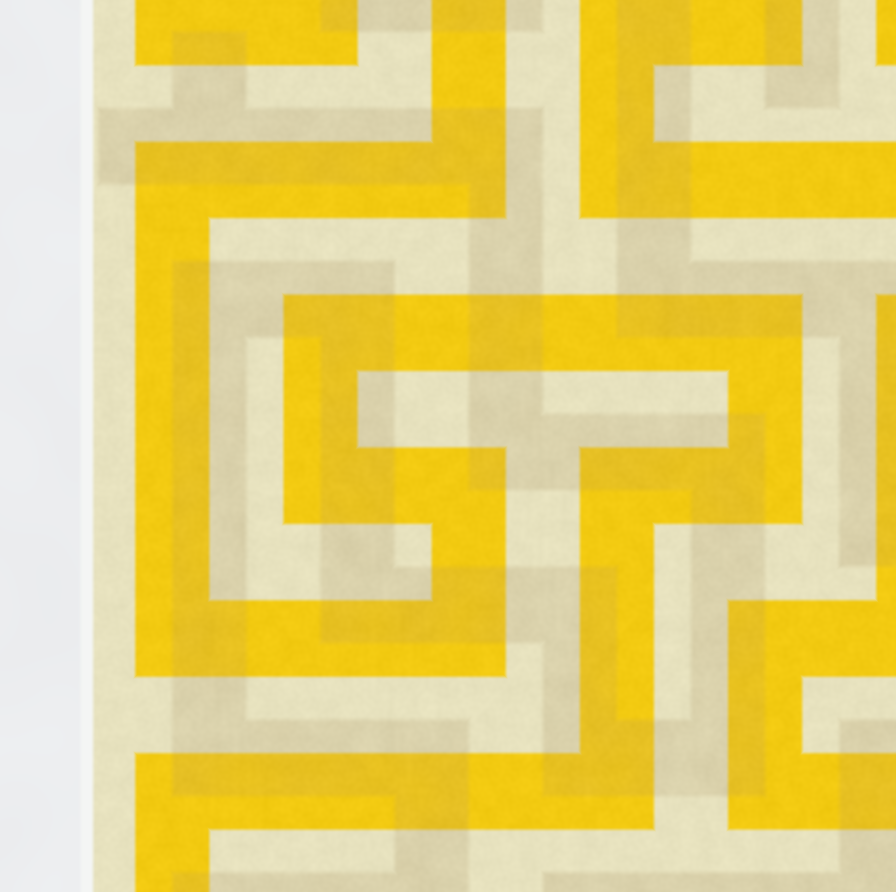
This pattern is drawn by a WebGL 2 fragment shader. Its source:

```glsl
#version 300 es
precision highp float;
// Yellow key-fret on cream cloth beside a pale left margin.
// Square-cornered polylines on a cell grid form the fret; a second, fainter
// fret lies half a cell away and tints both the cream and the yellow.
uniform vec2 u_resolution;
out vec4 outColor;

const vec2 CELL = vec2(0.0827, 0.0853);    // grid pitch, in canvas widths
const vec2 ORIGIN = vec2(0.151, -0.0124);  // corner of the first cell, from the top left
const vec2 REPEAT = vec2(2.0, 8.0);        // stepped repeat of the fret, in cells
const float CLOTH_EDGE = 0.104;
const float SEAM_EDGE = 0.090;

const vec3 MARGIN = vec3(0.925, 0.930, 0.938);
const vec3 SEAM = vec3(0.955, 0.962, 0.955);
const vec3 CREAM = vec3(0.905, 0.885, 0.745);
const vec3 CREAM_SHADE = vec3(0.850, 0.815, 0.665);
const vec3 YELLOW = vec3(0.950, 0.792, 0.065);
const vec3 YELLOW_SHADE = vec3(0.902, 0.752, 0.135);

// Hook, T-shaped turn and return of the main fret
const vec2 SPIRAL[10] = vec2[10](
  vec2(-2, 10), vec2(6, 10), vec2(6, 6), vec2(8, 6), vec2(8, 4),
  vec2(2, 4), vec2(2, 6), vec2(4, 6), vec2(4, 8), vec2(-2, 8));
const vec2 STEP_LINE[5] = vec2[5](
  vec2(10, 4), vec2(10, 8), vec2(8, 8), vec2(8, 10), vec2(14, 10));

// Winding line of the faint fret
const vec2 SHADE_LINE[14] = vec2[14](
  vec2(0, 2), vec2(5, 2), vec2(5, 6), vec2(8, 6), vec2(8, 10), vec2(6, 10), vec2(6, 8),
  vec2(3, 8), vec2(3, 4), vec2(1, 4), vec2(1, 10), vec2(4, 10), vec2(4, 12), vec2(1, 12));

// Signed distance to a one-cell-wide bar between cells a and b
float bar(vec2 p, vec2 a, vec2 b) {
  vec2 q = abs(p - 0.5 * (a + b + 1.0)) - 0.5 * (abs(b - a) + 1.0);
  return max(q.x, q.y);
}

float mainFret(vec2 p) {
  float d = 1e3;
  for (int k = -1; k <= 1; k++) {
    vec2 q = p - float(k) * REPEAT;
    for (int i = 0; i < 9; i++) d = min(d, bar(q, SPIRAL[i], SPIRAL[i + 1]));
    for (int i = 0; i < 4; i++) d = min(d, bar(q, STEP_LINE[i], STEP_LINE[i + 1]));
    d = min(d, bar(q, vec2(12, 8), vec2(14, 8)));
    // Upright that closes the turns along the cloth edge
    vec2 edge = vec2(p.x, q.y);
    d = min(d, bar(edge, vec2(0, 2), vec2(0, 8)));
  }
  return max(d, -p.x);
}

float shadeFret(vec2 p) {
  float d = 1e3;
  for (int i = 0; i < 13; i++) d = min(d, bar(p, SHADE_LINE[i], SHADE_LINE[i + 1]));
  d = min(d, bar(p, vec2(7, 0), vec2(7, 4)));
  d = min(d, bar(p, vec2(7, 4), vec2(11, 4)));
  d = min(d, bar(p, vec2(10, 4), vec2(10, 7)));
  d = min(d, bar(p, vec2(6, 12), vec2(11, 12)));
  d = min(d, bar(p, vec2(10, 10), vec2(10, 12)));
  d = min(d, bar(p, vec2(3, 0), vec2(5, 0)));
  d = min(d, bar(p, vec2(9, 0), vec2(9, 1)));
  return min(d, bar(p, vec2(1, 1), vec2(1, 2)));
}

vec2 hashGradient(vec2 cell) {
  float angle = 6.2832 * fract(sin(dot(cell, vec2(127.1, 311.7))) * 43758.5);
  return vec2(cos(angle), sin(angle));
}

float gradientNoise(vec2 p) {
  vec2 i = floor(p), f = fract(p);
  vec2 w = f * f * f * (f * (f * 6.0 - 15.0) + 10.0);
  vec2 r = vec2(1, 0);
  float low = mix(dot(hashGradient(i), f), dot(hashGradient(i + r), f - r), w.x);
  float high = mix(dot(hashGradient(i + r.yx), f - r.yx),
                   dot(hashGradient(i + 1.0), f - 1.0), w.x);
  return mix(low, high, w.y);
}

// Coverage of a shape from its signed distance and edge softness
float cover(float d, float soft) {
  return 1.0 - smoothstep(-soft, soft, d);
}

void main() {
  // Canvas widths, measured down from the top left
  vec2 pos = vec2(gl_FragCoord.x, u_resolution.y - gl_FragCoord.y) / u_resolution.x;
  vec2 grid = (pos - ORIGIN) / CELL;
  float pixel = 1.0 / u_resolution.x;
  float soft = max(0.035, pixel / CELL.x);

  // Two overlapping frets
  float line = cover(mainFret(grid), soft);
  float shade = cover(shadeFret(grid + vec2(0.5, 0.44)), 1.5 * soft);
  shade *= 0.92 + 0.3 * gradientNoise(grid * 1.7);
  vec3 cloth = mix(mix(CREAM, CREAM_SHADE, shade), mix(YELLOW, YELLOW_SHADE, shade), line);

  // Soft blotches and fine grain
  cloth += 0.018 * gradientNoise(pos * 45.0) + 0.014 * gradientNoise(pos * 150.0);
  vec3 margin = MARGIN + 0.012 * gradientNoise(pos * 9.0);

  // Margin, bright seam, then cloth
  float blur = max(0.003, pixel);
  vec3 color = mix(margin, SEAM, smoothstep(-blur, blur, pos.x - SEAM_EDGE));
  color = mix(color, cloth, smoothstep(-blur, blur, pos.x - CLOTH_EDGE));
  outColor = vec4(color, 1.0);
}
```
